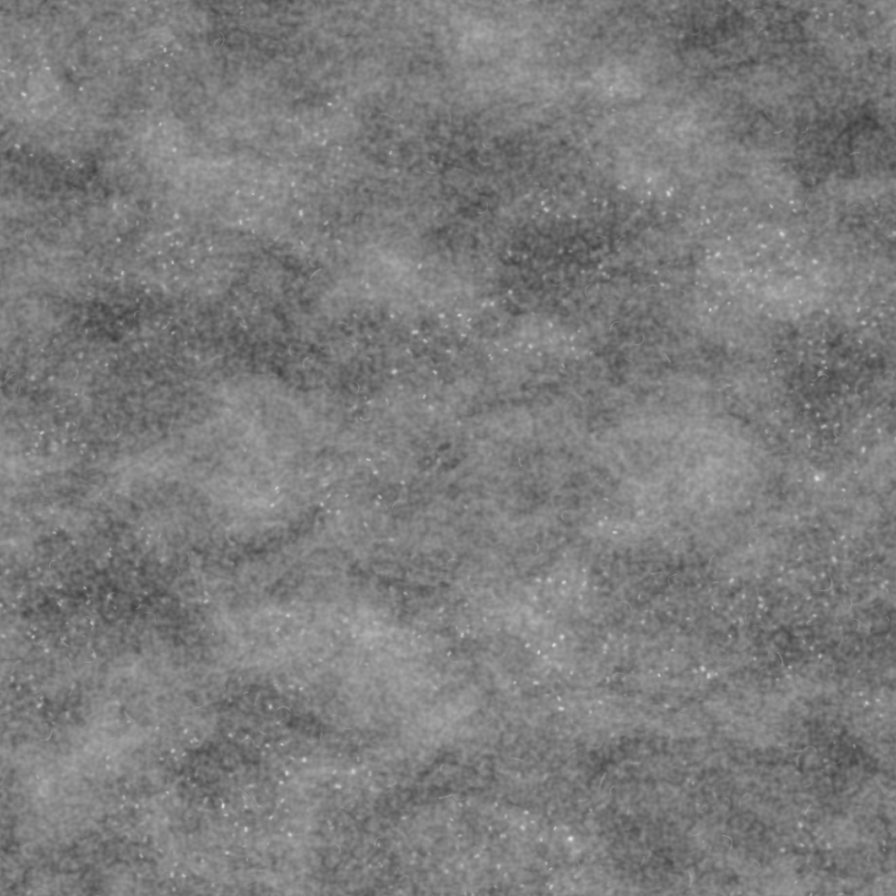
Reproduce this texture procedurally as a WebGL 2 fragment shader.

```glsl
#version 300 es
precision highp float;
// Weathered grey stone: warped gradient-noise clouds with darker rough stains,
// a fine soft grain, clustered pale specks and faint curved fibres.
// Specks and fibres share one jittered-grid function that scatters bent strokes.

uniform vec2 u_resolution;
out vec4 fragColor;

const float TAU = 6.2831853;

// Integer hash: four random values in 0..1 per cell and seed.
vec4 hash4(vec2 cell, float seed) {
    uvec4 v = uvec4(ivec4(ivec2(cell), int(seed), 7) + 4096);
    v = v * 1664525u + 1013904223u;
    v.x += v.y * v.w; v.y += v.z * v.x; v.z += v.x * v.y; v.w += v.y * v.z;
    v ^= v >> 16u;
    v.x += v.y * v.w; v.y += v.z * v.x; v.z += v.x * v.y; v.w += v.y * v.z;
    return vec4(v >> 8u) / 16777216.0;
}

float cornerSlope(vec2 cell, vec2 offset, float seed) {
    float angle = TAU * hash4(cell, seed).x;
    return dot(vec2(cos(angle), sin(angle)), offset);
}

// Gradient noise, roughly -0.7..0.7.
float gradientNoise(vec2 p, float seed) {
    vec2 cell = floor(p), f = p - cell;
    vec2 w = f * f * f * (f * (f * 6.0 - 15.0) + 10.0);
    vec2 e = vec2(1.0, 0.0);
    float low = mix(cornerSlope(cell, f, seed), cornerSlope(cell + e.xy, f - e.xy, seed), w.x);
    float high = mix(cornerSlope(cell + e.yx, f - e.yx, seed), cornerSlope(cell + e.xx, f - e.xx, seed), w.x);
    return mix(low, high, w.y);
}

float fbm(vec2 p, int octaves, float gain, float seed) {
    float sum = 0.0, amplitude = 1.0;
    for (int i = 0; i < octaves; i++) {
        sum += amplitude * gradientNoise(p, seed + float(i));
        p = mat2(1.96, 0.4, -0.4, 1.96) * p + 3.7;
        amplitude *= gain;
    }
    return sum;
}

// Soft bent strokes, one per occupied grid cell; lengths in canvas units.
float scatterStrokes(vec2 p, float cells, float chance, float halfLength, float width, float bend, float seed) {
    float light = 0.0;
    vec2 home = floor(p * cells);
    for (int y = -1; y <= 1; y++) {
        for (int x = -1; x <= 1; x++) {
            vec2 cell = home + vec2(x, y);
            vec4 place = hash4(cell, seed);
            vec4 shape = hash4(cell, seed + 50.0);
            if (place.z > chance) continue;
            float angle = TAU * place.w;
            vec2 d = p - (cell + place.xy) / cells;
            d = mat2(cos(angle), -sin(angle), sin(angle), cos(angle)) * d;
            float reach = halfLength * mix(0.2, 1.0, shape.x);
            d.y -= bend * (shape.y - 0.5) * d.x * d.x / halfLength;
            d.x -= clamp(d.x, -reach, reach);
            float radius = width * mix(0.65, 1.2, shape.z);
            light = max(light, mix(0.2, 1.0, shape.w * shape.w) * exp(-dot(d, d) / (radius * radius)));
        }
    }
    return light;
}

void main() {
    vec2 p = gl_FragCoord.xy / u_resolution.y;

    // Clouds, wider than tall, with strong middle octaves.
    vec2 warp = vec2(gradientNoise(p * 9.0, 1.0), gradientNoise(p * 9.0, 2.0));
    vec2 q = p + 0.035 * warp;
    float clouds = fbm(q * vec2(3.8, 5.6), 6, 0.74, 10.0);

    // Ragged stains gathered inside the darker areas.
    float darkArea = smoothstep(0.25, -0.4, clouds - 0.3 * (p.y - 0.5) * -1.0);
    float stains = smoothstep(0.0, 0.6, fbm(q * vec2(13.0, 16.0), 4, 0.7, 20.0)) * darkArea;

    // Fine grain, rougher in the dark areas.
    float grain = gradientNoise(p * 90.0, 30.0) + 0.95 * gradientNoise(p * 165.0, 31.0);
    grain *= mix(0.8, 1.15, darkArea);

    // Pale mineral specks in clusters, a few larger chips, and thin fibres.
    float cluster = smoothstep(-0.3, 0.4, fbm(p * 5.0, 4, 0.75, 40.0));
    float specks = scatterStrokes(p, 88.0, 0.42, 0.0012, 0.0023, 0.0, 60.0) * mix(0.12, 1.0, cluster);
    float chips = scatterStrokes(p, 20.0, 0.15, 0.003, 0.0042, 0.0, 70.0) * mix(0.4, 1.0, cluster);
    float fibres = scatterStrokes(p, 50.0, 0.5, 0.008, 0.0015, 1.8, 80.0) * mix(0.2, 1.0, darkArea);

    float grey = 0.491 + 0.012 * (0.5 - p.y);
    grey += 0.142 * clouds - 0.06 * stains + 0.088 * grain;
    grey += 0.25 * specks + 0.16 * chips + 0.1 * fibres;
    fragColor = vec4(vec3(clamp(grey, 0.0, 1.0)), 1.0);
}
```
